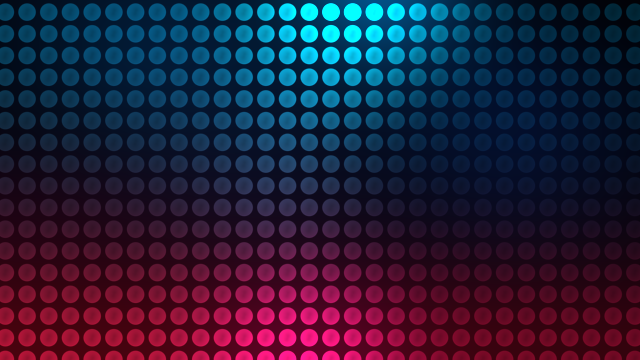
Give the GLSL for this background, as a WebGL 2 fragment shader.

```glsl
#version 300 es
precision highp float;

#define PITCH 0.0603
#define GRID_ORIGIN vec2(0.0149, 0.9664)
#define DOT_RADIUS 0.402
#define CORE_SHADE 0.84
#define RIM_LIGHT 0.10
#define SHEEN 0.03
#define CYAN vec3(0.0, 0.80, 0.72)
#define TEAL vec3(0.0, 0.24, 0.31)
#define NAVY vec3(0.0, 0.05, 0.14)
#define CRIMSON vec3(0.34, 0.01, 0.085)
#define PINK vec3(0.38, 0.03, 0.30)
#define NIGHT vec3(0.008, 0.010, 0.040)

uniform vec2 u_resolution;
out vec4 fragColor;

// Soft elliptical pool of light
float glow(vec2 uv, vec2 center, vec2 size) {
    vec2 d = (uv - center) / size;
    return exp(-dot(d, d));
}

// Light on the wall behind the dots
vec3 wallLight(vec2 uv) {
    vec3 light = NIGHT * (1.0 - 0.7 * glow(uv, vec2(1.0), vec2(0.2)));
    light += vec3(0.0, 0.32, 0.50) * glow(uv, vec2(0.59, 1.08), vec2(0.14, 0.26));
    light += vec3(0.0, 0.09, 0.16) * glow(uv, vec2(0.24, 0.88), vec2(0.22, 0.30));
    light += NAVY * 0.9 * glow(uv, vec2(0.80, 0.64), vec2(0.20, 0.32));
    light += vec3(0.01, 0.025, 0.06) * glow(uv, vec2(0.42, 0.55), vec2(0.2, 0.3));
    float floorRed = exp(-pow(uv.y / 0.30, 2.0));
    light += vec3(0.28, 0.0, 0.015) * floorRed * mix(1.0, 0.70, uv.x);
    light += vec3(0.12, 0.0, 0.09) * glow(uv, vec2(0.48, 0.0), vec2(0.16, 0.24));
    light += vec3(0.06, 0.0, 0.025) * glow(uv, vec2(0.0, 0.40), vec2(0.35, 0.2));
    return light;
}

// Extra light carried by the translucent dots
vec3 dotLight(vec2 uv) {
    float leftward = 1.0 - smoothstep(0.45, 0.70, uv.x);
    float ceilingBlue = exp(-pow((1.0 - uv.y) / 0.38, 2.0));
    float floorRed = exp(-pow(uv.y / 0.27, 2.0));
    vec3 haze = mix(vec3(0.02, 0.02, 0.035), vec3(0.075, 0.06, 0.075), leftward);
    vec3 light = haze * (1.0 - 0.85 * ceilingBlue);
    light += TEAL * ceilingBlue * mix(0.60, 0.95, leftward);
    light += CYAN * glow(uv, vec2(0.54, 1.04), vec2(0.14, 0.23));
    light += TEAL * 0.75 * glow(uv, vec2(0.48, 0.76), vec2(0.13, 0.20));
    light += vec3(0.05, 0.08, 0.11) * glow(uv, vec2(0.44, 0.48), vec2(0.13, 0.20));
    light += CRIMSON * floorRed * mix(0.68, 1.0, leftward);
    light += PINK * glow(uv, vec2(0.47, -0.04), vec2(0.13, 0.26));
    return light;
}

// Darker core, bright lower rim and a faint angular sheen
float discShade(vec2 v) {
    float r = length(v);
    float angle = atan(v.y, v.x);
    float shade = mix(CORE_SHADE, 1.0, smoothstep(0.0, 0.9, r));
    shade += RIM_LIGHT * smoothstep(0.80, 1.0, r) * (0.6 - 0.4 * v.y);
    return shade + SHEEN * cos(2.0 * angle + 0.6) * smoothstep(0.0, 0.3, r);
}

void main() {
    vec2 uv = gl_FragCoord.xy / u_resolution;
    vec2 p = gl_FragCoord.xy / u_resolution.y;

    // Square grid of discs, with each cell centered on zero
    vec2 cell = fract((p - GRID_ORIGIN) / PITCH + 0.5) - 0.5;
    float pixel = 1.0 / (u_resolution.y * PITCH);
    float edge = length(cell) - DOT_RADIUS;
    float disc = 1.0 - smoothstep(-0.8 * pixel, 0.8 * pixel, edge);

    vec3 wall = wallLight(uv);
    vec3 lit = (wall + dotLight(uv)) * discShade(cell / DOT_RADIUS);
    fragColor = vec4(clamp(mix(wall, lit, disc), 0.0, 1.0), 1.0);
}
```
